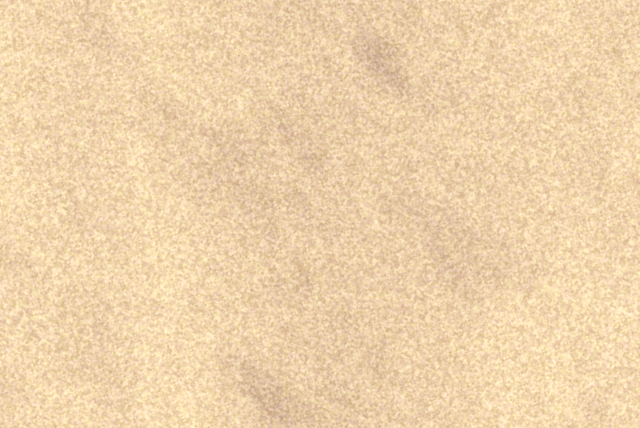
A Shadertoy shader for this texture:

```glsl
// Pale, sunlit sand: fine warm grain over soft diagonal hollows and a broad shaded dip.

#define GRAIN_DENSITY 175.0   // grains per canvas height
#define GRAIN_CONTRAST 0.235
#define TINT_CONTRAST 0.075
#define CLUMP_CONTRAST 0.045
#define DIP_CENTRE 0.78
#define DIP_WIDTH 0.34
#define DIP_DEPTH 0.045
#define HOLLOW_DEPTH 0.115
#define FOLD_HEIGHT 0.08

const vec3 SAND = vec3(0.934, 0.822, 0.668);
const vec3 LIGHT_RESPONSE = vec3(0.80, 1.00, 0.92);  // grain light to dark
const vec3 SHADE_RESPONSE = vec3(0.88, 1.00, 0.68);  // shade turns greyer
const vec3 TINT = vec3(0.18, -0.12, 1.00);           // lilac against yellow

float hash(vec2 p) {
    vec3 q = fract(p.xyx * vec3(0.1031, 0.1030, 0.0973));
    q += dot(q, q.yzx + 33.33);
    return fract((q.x + q.y) * q.z);
}

// Value noise, centred on zero
float noise(vec2 p) {
    vec2 cell = floor(p);
    vec2 f = fract(p);
    f = f * f * (3.0 - 2.0 * f);
    float low = mix(hash(cell), hash(cell + vec2(1.0, 0.0)), f.x);
    float high = mix(hash(cell + vec2(0.0, 1.0)), hash(cell + 1.0), f.x);
    return mix(low, high, f.y) - 0.5;
}

vec2 turn(vec2 p, float angle) {
    float c = cos(angle), s = sin(angle);
    return vec2(c * p.x + s * p.y, c * p.y - s * p.x);
}

float fbm(vec2 p) {
    float sum = 0.0, weight = 0.6;
    for (int i = 0; i < 4; i++) {
        sum += weight * noise(p);
        p = turn(p, 0.6) * 2.03 + 17.3;
        weight *= 0.5;
    }
    return sum;
}

// Three sizes of grain, each turned to hide the lattice
float grain(vec2 p) {
    float coarse = noise(turn(p, 0.4) * GRAIN_DENSITY * 0.55 + 11.0);
    float medium = noise(turn(p, 1.1) * GRAIN_DENSITY + 47.0);
    float fine = noise(turn(p, 2.0) * GRAIN_DENSITY * 1.5 + 83.0);
    return 0.20 * coarse + 0.65 * medium + 0.45 * fine;
}

// Large soft relief: shaded dip, diagonal hollows and upright folds
float relief(vec2 p) {
    vec2 warped = p + 0.08 * vec2(fbm(p * 3.0 + 5.0), fbm(p * 3.0 + 29.0));
    float offset = (warped.x - DIP_CENTRE) / DIP_WIDTH;
    float dip = exp(-offset * offset);

    // The slope runs from upper left to lower right
    vec2 slope = turn(warped, -0.85);
    float streak = fbm(slope * vec2(2.6, 6.5) + 61.0);
    float hollow = smoothstep(0.03, 0.36, streak) * (0.2 + 0.8 * dip);

    float fold = fbm(warped * vec2(5.0, 1.6) + 37.0);
    return 0.029 - DIP_DEPTH * dip - HOLLOW_DEPTH * hollow
         + FOLD_HEIGHT * fold * (1.0 - 0.6 * dip);
}

void mainImage(out vec4 fragColor, in vec2 fragCoord) {
    vec2 p = fragCoord / iResolution.y;

    // Light and shade
    float shade = relief(p) + CLUMP_CONTRAST * fbm(turn(p, -0.85) * vec2(18.0, 30.0));
    float light = GRAIN_CONTRAST * grain(p);

    // Mineral tint of single grains
    float tint = TINT_CONTRAST * noise(turn(p, 0.8) * GRAIN_DENSITY * 0.9 + 131.0);

    vec3 colour = SAND + SHADE_RESPONSE * shade + LIGHT_RESPONSE * light + TINT * tint;
    fragColor = vec4(clamp(colour, 0.0, 1.0), 1.0);
}
```
